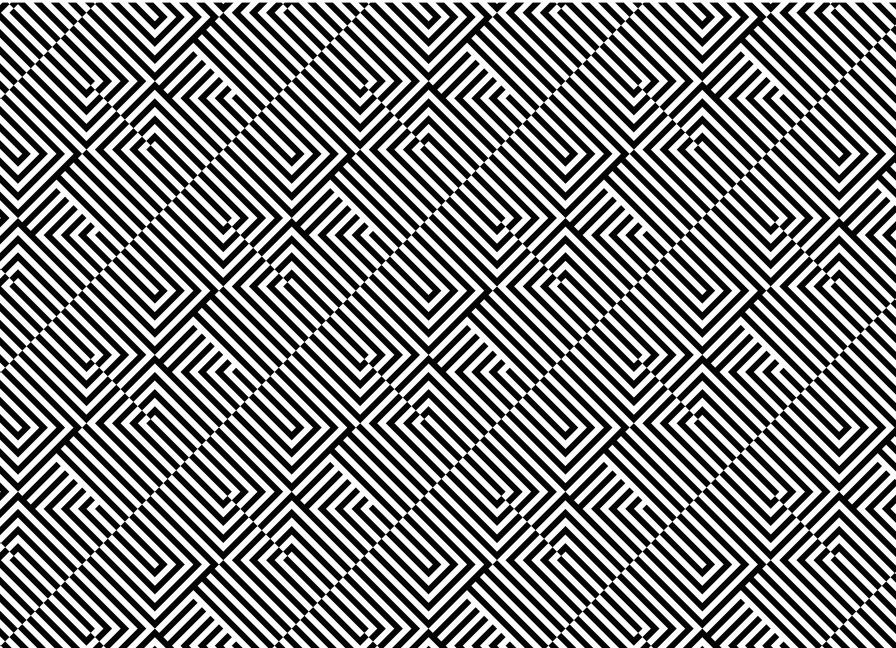
Give the GLSL for this pattern, as a Shadertoy shader.

```glsl
#define PERIOD 0.3055               // repeat length along x + y, canvas widths
#define STEPS 32.0                  // stripe widths per repeat
#define ANCHOR vec2(0.5547, 0.3197) // a shared tile corner, from top left
#define TOP_MARGIN 0.0028
#define SAMPLES 5
#define INK vec3(0.015)
#define PAPER vec3(0.992)

// Nested rings open toward decreasing depth: odd rings are inked.
float ringInk(float across, float depth) {
    return mod(max(abs(across), depth), 2.0);
}

// Upper tiles: a plain U beside a U whose halves slip by one stripe.
float upperTiles(vec2 cell) {
    if (cell.y >= 16.0) return ringInk(cell.y - 23.0, cell.x - 24.0);
    float slip = step(8.0, cell.y);
    return ringInk(cell.y - 7.0, cell.x - 24.0 + slip);
}

// Lower tiles: a slipped, inverted U beside a comb with one mitred half.
float lowerTiles(vec2 cell) {
    if (cell.y < 16.0) {
        float slip = step(8.0, cell.y);
        return ringInk(cell.y - 8.0, 8.0 - slip - cell.x);
    }
    bool mitred = cell.y < 24.0 && cell.x < cell.y - 12.0;
    return mod(mitred ? cell.x : cell.y, 2.0);
}

float patternInk(vec2 p) {
    if (p.y < TOP_MARGIN) return 0.0;

    // Diagonal axes: x runs down right, y runs up right.
    vec2 d = p - ANCHOR;
    vec2 diagonal = vec2(d.x + d.y, d.x - d.y) / PERIOD;
    vec2 cell = floor(fract(diagonal) * STEPS);
    return cell.x < 16.0 ? lowerTiles(cell) : upperTiles(cell);
}

void mainImage(out vec4 fragColor, in vec2 fragCoord) {
    // Average a grid of samples over each pixel to smooth the edges.
    float ink = 0.0;
    for (int j = 0; j < SAMPLES; j++) {
        for (int i = 0; i < SAMPLES; i++) {
            vec2 jitter = (vec2(i, j) + 0.5) / float(SAMPLES) - 0.5;
            vec2 pixel = fragCoord + jitter;
            vec2 p = vec2(pixel.x, iResolution.y - pixel.y) / iResolution.x;
            ink += patternInk(p);
        }
    }
    ink /= float(SAMPLES * SAMPLES);
    fragColor = vec4(mix(PAPER, INK, ink), 1.0);
}
```
